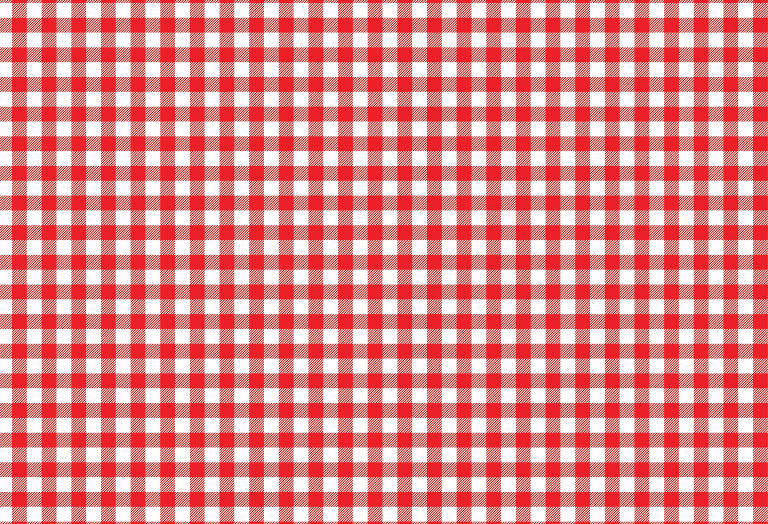
Give the GLSL for this pattern, as a Shadertoy shader.

```glsl
#define CHECKS_ACROSS 25.91
#define BAND_START vec2(0.405, 0.58)
#define BAND_WIDTH 0.5
#define HATCH_LINES 12.0
#define HATCH_WIDTH 0.51
#define CLOTH_WHITE vec3(0.995, 0.99, 0.99)
#define CHECK_RED vec3(0.925, 0.125, 0.155)
#define HATCH_RED vec3(0.73, 0.05, 0.03)

// Integral from 0 to u of a unit-period stripe that is on for the first part of each period
float stripeIntegral(float u, float onWidth) {
    return floor(u) * onWidth + min(fract(u), onWidth);
}

// Share of a box of the given footprint that the stripe covers
float stripeCoverage(float u, float onWidth, float footprint) {
    float halfBox = 0.5 * footprint;
    return (stripeIntegral(u + halfBox, onWidth) - stripeIntegral(u - halfBox, onWidth)) / footprint;
}

void mainImage(out vec4 fragColor, in vec2 fragCoord) {
    // One unit is one repeat of the check
    float pixelSize = CHECKS_ACROSS / iResolution.x;
    vec2 cloth = fragCoord * pixelSize;

    // Crossing bands
    vec2 bandPos = cloth - BAND_START;
    float column = stripeCoverage(bandPos.x, BAND_WIDTH, pixelSize);
    float row = stripeCoverage(bandPos.y, BAND_WIDTH, pixelSize);

    // Rising diagonal hatch, filtered across its gradient
    float diagonal = (bandPos.x - bandPos.y) * HATCH_LINES;
    float hatchFootprint = pixelSize * HATCH_LINES * sqrt(2.0);
    float hatch = stripeCoverage(diagonal, HATCH_WIDTH, hatchFootprint);
    vec3 twill = mix(CLOTH_WHITE, HATCH_RED, hatch);

    // No band is white, a single band is hatched, a crossing is solid red
    vec3 betweenRows = mix(CLOTH_WHITE, twill, column);
    vec3 withinRow = mix(twill, CHECK_RED, column);
    fragColor = vec4(mix(betweenRows, withinRow, row), 1.0);
}
```
